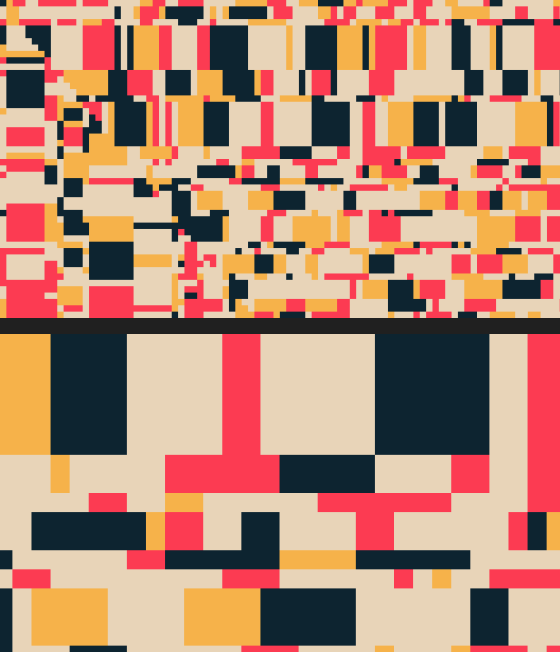
Top, the full canvas; bottom, a detail of the centre.
Give the GLSL for this background, as a Shadertoy shader.

```glsl
// Woven mosaic of flat blocks: horizontal bands on the right, vertical bands on the lower left.
#define ROWS 50.0        // grid cells over the canvas height
#define SLOPE 0.8        // diagonal that parts the two band directions
#define BAND_MAX 7.0     // thickest band, in cells
#define BAND_SKEW 4.0    // higher gives more thin bands
#define TILE_MAX 6.0     // longest tile, in cells
#define TILE_SKEW 1.6    // higher gives more short tiles
#define SEED 3.7
#define CREAM vec3(0.91, 0.83, 0.72)
#define AMBER vec3(0.965, 0.70, 0.29)
#define CORAL vec3(0.99, 0.23, 0.32)
#define INK vec3(0.05, 0.14, 0.19)

float hash(vec2 p) {
    return fract(sin(dot(p, vec2(127.1, 311.7))) * 43758.5453);
}

// Evenly spread random sequence: a steady step with jitter
float spread(float k, float seed, float stride) {
    return fract(k * stride + hash(vec2(seed, 5.3)) + 0.45 * hash(vec2(k, seed)));
}

// Index of the band that covers a cell
float findBand(float cell, float seed) {
    float end = 0.0, k = 0.0;
    for (int n = 0; n < 200; n++) {
        end += 1.0 + floor(BAND_MAX * pow(spread(k, seed, 0.618), BAND_SKEW));
        if (cell < end) break;
        k += 1.0;
    }
    return k;
}

// Index of the tile that covers a cell along its band
float findTile(float cell, float seed) {
    float end = 0.0, k = 0.0;
    for (int n = 0; n < 200; n++) {
        end += 1.0 + floor(TILE_MAX * pow(hash(vec2(k, seed)), TILE_SKEW));
        if (cell < end) break;
        k += 1.0;
    }
    return k;
}

vec3 palette(float t) {
    if (t < 0.43) return CREAM;
    if (t < 0.64) return AMBER;
    return t < 0.85 ? CORAL : INK;
}

vec3 cellColor(vec2 cell) {
    bool upright = cell.x < SLOPE * cell.y;
    vec2 axis = upright ? cell.yx : cell;      // x runs along the band, y across
    float side = SEED + (upright ? 40.0 : 0.0);
    float bandSeed = side + 1.37 * findBand(axis.y, side);
    float tile = findTile(axis.x, bandSeed);
    return palette(spread(tile, bandSeed + 0.61, 0.414));
}

void mainImage(out vec4 fragColor, in vec2 fragCoord) {
    // Grid space, counted from the upper left
    vec2 p = vec2(fragCoord.x, iResolution.y - fragCoord.y) * ROWS / iResolution.y;

    // Blend the four cells around the nearest corner by exact pixel coverage
    vec2 corner = floor(p + 0.5);
    vec2 cover = clamp((p - corner) * iResolution.y / ROWS + 0.5, 0.0, 1.0);
    vec3 above = mix(cellColor(corner - 1.0), cellColor(corner - vec2(0.0, 1.0)), cover.x);
    vec3 below = mix(cellColor(corner - vec2(1.0, 0.0)), cellColor(corner), cover.x);
    fragColor = vec4(mix(above, below, cover.y), 1.0);
}
```
